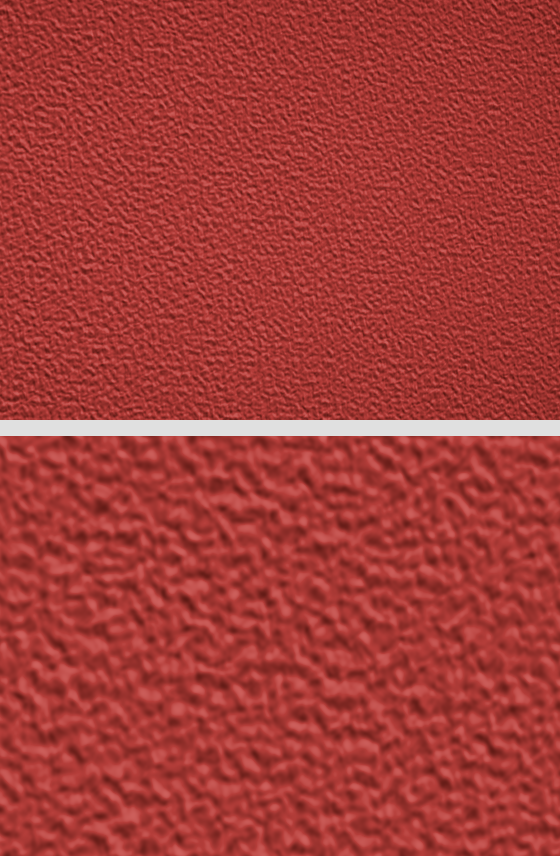
Top: the whole. Bottom: its middle third, enlarged.
Give the GLSL for this texture, as a Shadertoy shader.

```glsl
// Red pebbled leather-like surface, embossed and lit from above.
#define GRAIN 86.0                      // bumps per canvas height
#define RELIEF 1.08                     // strength of the bump shading
#define FINE 0.32                       // share of the finer bumps
#define WARP 0.3                        // irregularity of the bumps
#define SPAN 0.24                       // softness of the bump edges
#define LIGHT_DIR vec2(0.36, 0.93)
#define EXPOSURE 0.775
#define SHADOW_RED vec3(0.42, 0.12, 0.10)
#define LIT_RED vec3(0.73, 0.25, 0.235)
#define GLINT vec3(0.10, 0.45, 0.45)

// Unit gradient at a lattice point, from an integer hash
vec2 latticeGradient(vec2 cell) {
    uvec2 k = uvec2(ivec2(cell) + 4096);
    uint h = k.x * 1597334677u ^ k.y * 3812015801u;
    h = (h ^ (h >> 16)) * 2246822519u;
    h = (h ^ (h >> 13)) * 3266489917u;
    h ^= h >> 16;
    float angle = float(h & 65535u) * 6.2831853 / 65536.0;
    return vec2(cos(angle), sin(angle));
}

float gradientNoise(vec2 p) {
    vec2 i = floor(p), f = p - i;
    vec2 w = f * f * f * (f * (f * 6.0 - 15.0) + 10.0);
    vec2 e = vec2(1.0, 0.0);
    float a = dot(latticeGradient(i), f);
    float b = dot(latticeGradient(i + e.xy), f - e.xy);
    float c = dot(latticeGradient(i + e.yx), f - e.yx);
    float d = dot(latticeGradient(i + e.xx), f - e.xx);
    return mix(mix(a, b, w.x), mix(c, d, w.x), w.y);
}

// Two rotated octaves of bumps
float bumpHeight(vec2 p) {
    mat2 turn = mat2(0.8, 0.6, -0.6, 0.8);
    return gradientNoise(p) + FINE * gradientNoise(turn * p * 1.8 + 31.7);
}

// Bright tones level off above the knee
float softShoulder(float tone) {
    float over = max(tone - 0.8, 0.0);
    return min(tone, 0.8) + 0.42 * (1.0 - exp(-over / 0.42));
}

void mainImage(out vec4 fragColor, in vec2 fragCoord) {
    vec2 uv = fragCoord / iResolution.xy;
    vec2 p = fragCoord / iResolution.y;

    // Grain gets finer towards the right
    vec2 q = p * GRAIN * (0.9 + 0.1 * p.x);
    q += WARP * vec2(gradientNoise(q * 0.6 + 7.3), gradientNoise(q * 0.6 + 91.1));

    // Slope towards the light, uneven in strength
    vec2 stepToLight = SPAN * LIGHT_DIR;
    float slope = bumpHeight(q - stepToLight) - bumpHeight(q + stepToLight);
    float patchiness = gradientNoise(p * 9.0 + 3.7);
    slope *= 1.06 - 0.12 * uv.x + 0.2 * patchiness;

    // Broad falloff of the lamp and faint mottling
    vec2 away = uv - vec2(0.38, 0.47);
    float lamp = EXPOSURE - dot(away * away, vec2(0.36, 0.5));
    lamp += 0.03 * gradientNoise(p * 4.0 + 17.9);

    // Tone to colour, with pale glints on the steepest lit sides
    float tone = max(softShoulder(lamp + RELIEF * slope), -0.2);
    vec3 color = mix(SHADOW_RED, LIT_RED, tone);
    color += GLINT * max(tone - 0.93, 0.0);
    fragColor = vec4(color, 1.0);
}
```
